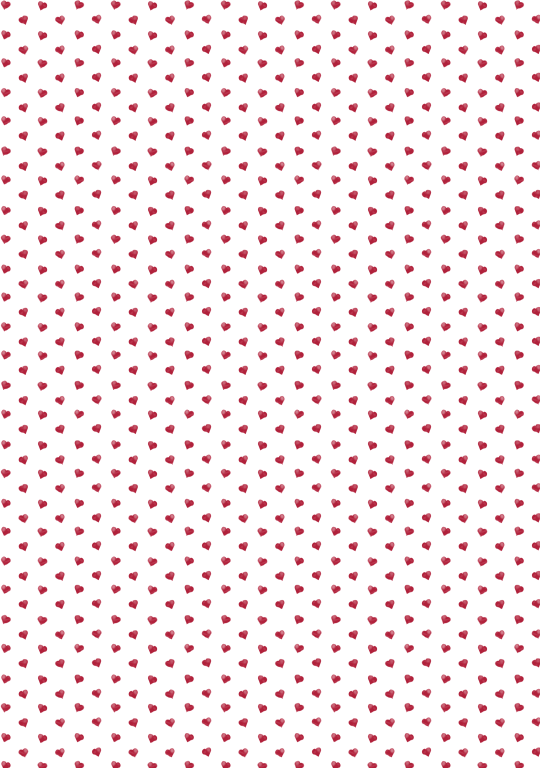
A Shadertoy shader for this pattern:

```glsl
// Small watercolour hearts on white, in two interleaved lattices that lean opposite ways.
// Each heart is a distance function; tile-periodic wobble, tilt and layered-sine
// pigment give the hand-painted variation, with a pale wash on the upper lobe.

#define GRID vec2(14.73, 26.23)     // repeats across and down
#define ORIGIN vec2(0.148, 0.182)   // first heart from the top left, in cells
#define TILE vec2(3.0, 8.0)         // cells before the variation repeats
#define HEART_SIZE 0.0102           // heart unit as a share of canvas height
#define TILT 0.36                   // mean lean in radians
#define TILT_SPREAD 0.22
#define WASH 0.72                   // strength of the pale lobe
#define PAPER vec3(1.0)
#define CRIMSON vec3(0.69, 0.13, 0.23)
#define ROSE vec3(0.77, 0.30, 0.39)
#define BLUSH vec3(0.87, 0.62, 0.66)

const float TAU = 6.2831853;

float hash(vec2 p) {
    return fract(sin(dot(p, vec2(127.1, 311.7))) * 4375.85);
}

// Heart with its tip at the origin, about 1.2 wide and 1.1 tall
float heartDistance(vec2 p) {
    p.x = abs(p.x);
    if (p.x + p.y > 1.0) return length(p - vec2(0.25, 0.75)) - 0.35355;
    vec2 toNotch = p - vec2(0.0, 1.0);
    vec2 toSide = p - 0.5 * max(p.x + p.y, 0.0);
    return sqrt(min(dot(toNotch, toNotch), dot(toSide, toSide))) * sign(p.x - p.y);
}

// Uneven brush pigment, 0 to 1
float pigment(vec2 p, float seed) {
    float wave = sin(p.x * 7.0 + 2.0 * sin(p.y * 4.0 + seed));
    wave += 0.6 * sin(p.y * 11.0 - p.x * 5.0 + seed * 2.3);
    return 0.5 + 0.31 * wave;
}

// Row and column offsets of the hand-placed tile, in cells downwards
float wobble(vec2 id, float side) {
    float alternate = 0.015 * (2.0 * mod(id.y, 2.0) - 1.0);
    float drift = 0.021 * cos(TAU * id.y / TILE.y);
    float sway = 0.018 * side * cos(TAU * (id.x - 1.5 + 0.5 * side) / TILE.x);
    return alternate + drift + sway;
}

vec3 heartColour(vec2 p, float seed) {
    vec3 colour = mix(CRIMSON, ROSE, 0.45 * smoothstep(0.45, 1.0, pigment(p, seed)));
    float lobe = length((p - vec2(-0.31, 0.83)) * vec2(1.0, 0.75));
    float wash = smoothstep(0.36, 0.06, lobe) * (0.75 + 0.25 * sin(seed));
    return mix(colour, BLUSH, WASH * wash);
}

void mainImage(out vec4 fragColor, in vec2 fragCoord) {
    vec2 uv = fragCoord / iResolution.xy;
    vec2 grid = vec2(uv.x, 1.0 - uv.y) * GRID - ORIGIN;
    vec2 pitch = iResolution.xy / (GRID * iResolution.y * HEART_SIZE);
    float pixel = 1.0 / (iResolution.y * HEART_SIZE);
    vec3 colour = PAPER;

    // Lattice 0 leans right; lattice 1 sits half a cell away and is mirrored
    for (int lattice = 0; lattice < 2; lattice++) {
        float side = 1.0 - 2.0 * float(lattice);
        vec2 cell = grid - 0.5 * float(lattice);
        vec2 id = floor(cell + 0.5);
        vec2 offset = cell - id;
        offset.y -= wobble(id, side);
        vec2 p = offset * pitch * vec2(side, -1.0);

        // Lean, then move the tip to the origin
        float random = hash(mod(id, TILE) + 9.0 * float(lattice));
        float angle = TILT + TILT_SPREAD * (random - 0.5);
        float c = cos(angle), s = sin(angle);
        p = vec2(c * p.x - s * p.y, s * p.x + c * p.y) + vec2(0.0, 0.57);

        // Slightly irregular painted outline
        float seed = TAU * random;
        float d = heartDistance(p) + 0.018 * sin(p.x * 8.0 + p.y * 6.0 + seed);
        float cover = smoothstep(0.75 * pixel, -0.75 * pixel, d);
        colour = mix(colour, heartColour(p, seed), cover);
    }
    fragColor = vec4(colour, 1.0);
}
```
